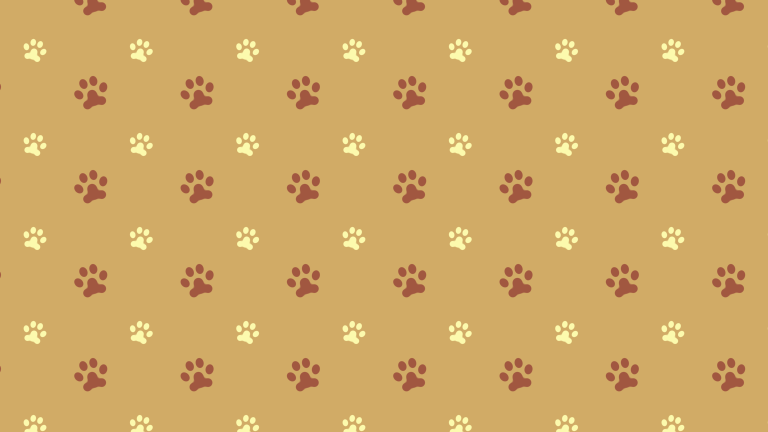
A Shadertoy shader for this pattern:

```glsl
// Two staggered grids of tilted paw prints on flat tan: large brown ones,
// and small cream ones leaning the other way. Each print is a distance
// function of four ellipse toes and a pad of smoothly merged circles.

// Lengths on the canvas are fractions of its height.
const vec2  CELL         = vec2(0.2461, 0.2176);
const vec2  BROWN_CENTER = vec2(0.2118, 0.7836);
const vec2  CREAM_CENTER = vec2(0.0799, 0.8819);
const float BROWN_SIZE   = 0.0400;
const float CREAM_SIZE   = 0.0276;
const float TILT         = 0.30;

const vec3 TAN   = vec3(0.82, 0.67, 0.40);
const vec3 BROWN = vec3(0.63, 0.34, 0.25);
const vec3 CREAM = vec3(0.99, 0.98, 0.68);

// Lengths inside a print are fractions of its half height.
const vec2  TOE_RADII   = vec2(0.23, 0.29);
const vec2  INNER_TOE   = vec2(0.30, 0.66);
const vec2  OUTER_TOE   = vec2(0.74, 0.14);
const float INNER_SPLAY = 0.10;
const float OUTER_SPLAY = 0.50;
const vec2  PAD_TOP     = vec2(0.0, -0.08);
const vec2  PAD_BODY    = vec2(0.0, -0.42);
const vec2  PAD_LOBE    = vec2(0.43, -0.57);
const vec3  PAD_RADII   = vec3(0.28, 0.32, 0.25); // top, body, lobe
const float PAD_BLEND   = 0.20;

// Turns p clockwise, so a shape drawn in it leans counterclockwise.
vec2 turn(vec2 p, float angle) {
    float c = cos(angle), s = sin(angle);
    return vec2(c * p.x + s * p.y, c * p.y - s * p.x);
}

float circle(vec2 p, float radius) {
    return length(p) - radius;
}

// Approximate ellipse distance, accurate near the edge.
float ellipse(vec2 p, vec2 radii) {
    float k = length(p / radii);
    float slope = length(p / (radii * radii));
    return k * (k - 1.0) / max(slope, 1e-3);
}

float smoothUnion(float a, float b, float blend) {
    float h = max(blend - abs(a - b), 0.0) / blend;
    return min(a, b) - 0.25 * blend * h * h;
}

float pawDistance(vec2 p) {
    p = turn(p, TILT);
    p.x = abs(p.x - 0.015); // the print is symmetric about its own axis

    float inner = ellipse(turn(p - INNER_TOE, -INNER_SPLAY), TOE_RADII);
    float outer = ellipse(turn(p - OUTER_TOE, -OUTER_SPLAY), TOE_RADII);

    float pad = smoothUnion(circle(p - PAD_TOP, PAD_RADII.x),
                            circle(p - PAD_BODY, PAD_RADII.y), PAD_BLEND);
    pad = smoothUnion(pad, circle(p - PAD_LOBE, PAD_RADII.z), PAD_BLEND);
    return min(pad, min(inner, outer));
}

// Coverage of a repeating grid of prints; facing -1 mirrors them.
float pawGrid(vec2 uv, vec2 center, float size, float facing) {
    vec2 local = (fract((uv - center) / CELL + 0.5) - 0.5) * CELL / size;
    local.x *= facing;
    float pixel = 1.0 / (iResolution.y * size);
    return 1.0 - smoothstep(-0.7 * pixel, 0.7 * pixel, pawDistance(local));
}

void mainImage(out vec4 fragColor, in vec2 fragCoord) {
    vec2 uv = fragCoord / iResolution.y;

    vec3 color = TAN;
    color = mix(color, BROWN, pawGrid(uv, BROWN_CENTER, BROWN_SIZE, 1.0));
    color = mix(color, CREAM, pawGrid(uv, CREAM_CENTER, CREAM_SIZE, -1.0));
    fragColor = vec4(color, 1.0);
}
```
